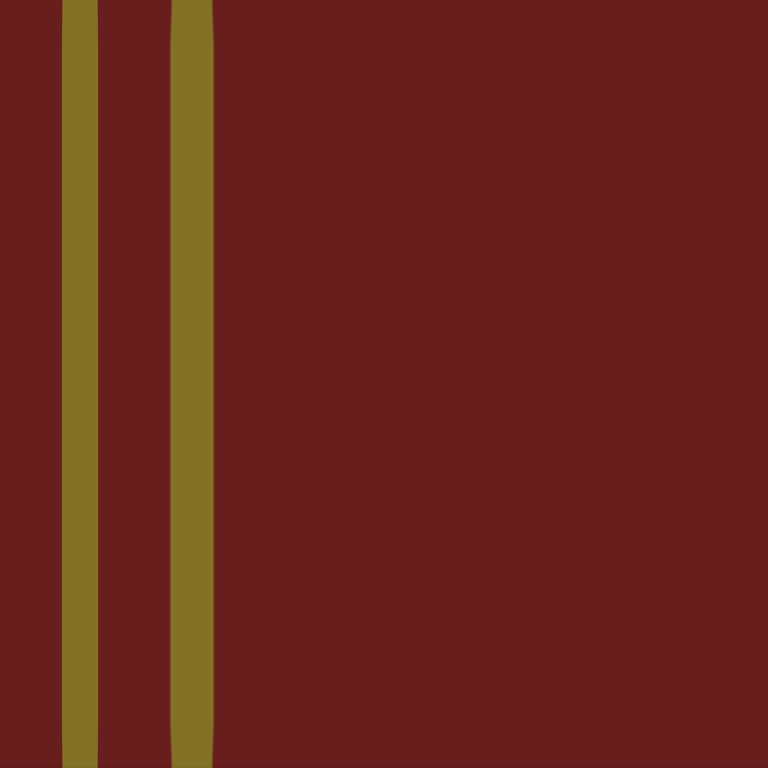
Reproduce this background procedurally as a WebGL 1 fragment shader.

```glsl
precision highp float;
// Two upright olive bands on a flat maroon field.
// Each band is a distance to a vertical line, slightly narrowed
// towards both ends; the right band is wider and softer.

#define FIELD_COLOR vec3(0.404, 0.116, 0.110)
#define BAND_COLOR vec3(0.514, 0.443, 0.149)
#define LEFT_CENTER 0.1042
#define LEFT_HALF_WIDTH 0.0236
#define LEFT_SOFTNESS 0.0008
#define RIGHT_CENTER 0.2500
#define RIGHT_HALF_WIDTH 0.0283
#define RIGHT_SOFTNESS 0.0020
#define TAPER_LENGTH 0.065
#define LEFT_TAPER 0.0006
#define RIGHT_TAPER 0.0018

uniform vec2 u_resolution;

// Coverage of a vertical band with a smooth edge.
float bandMask(float x, float center, float halfWidth, float softness) {
    float edge = max(softness, 0.75 / u_resolution.x);
    float dist = abs(x - center) - halfWidth;
    return 1.0 - smoothstep(-edge, edge, dist);
}

void main() {
    vec2 uv = gl_FragCoord.xy / u_resolution;

    // Narrowing grows from zero inside to full at the top and bottom.
    float endDistance = min(uv.y, 1.0 - uv.y);
    float taper = 1.0 - smoothstep(0.0, TAPER_LENGTH, endDistance);

    // Crisp left band and softer right band.
    float leftBand = bandMask(uv.x, LEFT_CENTER,
        LEFT_HALF_WIDTH - LEFT_TAPER * taper, LEFT_SOFTNESS);
    float rightBand = bandMask(uv.x, RIGHT_CENTER,
        RIGHT_HALF_WIDTH - RIGHT_TAPER * taper, RIGHT_SOFTNESS);

    vec3 color = mix(FIELD_COLOR, BAND_COLOR, max(leftBand, rightBand));

    // Faint shade along the bottom border.
    color *= 0.95 + 0.05 * smoothstep(0.0, 0.004, uv.y);

    gl_FragColor = vec4(color, 1.0);
}
```
